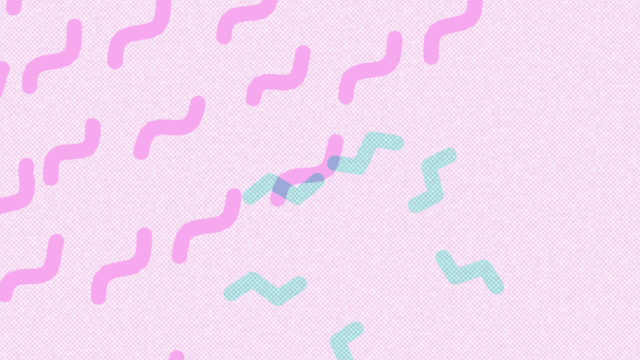
Write a WebGL 1 fragment shader that draws this pattern.

```glsl
precision highp float;

uniform vec2 u_resolution;

// Lengths are fractions of the canvas height
#define DOT_PITCH 0.0130
#define GRAIN_SCALE 90.0
#define EDGE_SOFTNESS 0.0045
#define PINK_CELL 0.28
#define PINK_RADIUS 0.0212
#define PINK_WAVE 0.026
#define TEAL_RADIUS 0.0215
#define TEAL_BEND 0.031
#define TEAL_RING vec3(1.02, 0.305, 0.285)
#define TEAL_COUNT 6

const float TAU = 6.2831853;
const vec3 PAPER = vec3(0.995, 0.950, 0.995);
const vec3 DOT_PINK = vec3(0.945, 0.810, 0.925);
const vec3 STROKE_PINK = vec3(0.965, 0.640, 0.930);
const vec3 STROKE_TEAL = vec3(0.670, 1.000, 0.915);

vec2 hash2(vec2 p) {
  vec3 q = fract(p.xyx * vec3(0.1031, 0.1030, 0.0973));
  q += dot(q, q.yzx + 33.33);
  return fract((q.xx + q.yz) * q.zy);
}

float cornerSlope(vec2 cell, vec2 corner, vec2 f) {
  return dot(hash2(cell + corner) * 2.0 - 1.0, f - corner);
}

float gradientNoise(vec2 p) {
  vec2 cell = floor(p);
  vec2 f = fract(p);
  vec2 u = f * f * f * (f * (f * 6.0 - 15.0) + 10.0);
  float low = mix(cornerSlope(cell, vec2(0.0, 0.0), f), cornerSlope(cell, vec2(1.0, 0.0), f), u.x);
  float high = mix(cornerSlope(cell, vec2(0.0, 1.0), f), cornerSlope(cell, vec2(1.0, 1.0), f), u.x);
  return mix(low, high, u.y);
}

mat2 rotation(float angle) {
  float c = cos(angle);
  float s = sin(angle);
  return mat2(c, s, -s, c);
}

float segmentDistance(vec2 p, vec2 a, vec2 b) {
  vec2 ab = b - a;
  return length(p - a - ab * clamp(dot(p - a, ab) / dot(ab, ab), 0.0, 1.0));
}

// Smooth wave centred on the x axis
float waveDistance(vec2 p, float span, float phase) {
  float d = 10.0;
  vec2 last = vec2(-0.5 * span, PINK_WAVE * sin(phase));
  for (int i = 1; i <= 10; i++) {
    float t = float(i) / 10.0;
    vec2 next = vec2((t - 0.5) * span, PINK_WAVE * sin(phase + 1.1 * TAU * t));
    d = min(d, segmentDistance(p, last, next));
    last = next;
  }
  return d;
}

// Three straight pieces, symmetric about the centre
float zigzagDistance(vec2 p, float span) {
  vec2 bend = vec2(-span / 6.0, TEAL_BEND);
  vec2 tip = vec2(-0.5 * span, 0.0);
  float ends = min(segmentDistance(p, tip, bend), segmentDistance(p, -tip, -bend));
  return min(ends, segmentDistance(p, bend, -bend));
}

// Waves on a tilted, jittered grid, kept left of a slanted border
float pinkDistance(vec2 p) {
  mat2 tilt = rotation(0.35);
  vec2 home = floor(p * tilt / PINK_CELL);
  float d = 10.0;
  for (int j = -1; j <= 1; j++) {
    for (int i = -1; i <= 1; i++) {
      vec2 cell = home + vec2(float(i), float(j));
      vec2 jitter = hash2(cell + 17.0) - 0.5;
      vec2 shape = hash2(cell + 53.0);
      vec2 center = tilt * ((cell + 0.5 + 0.45 * jitter) * PINK_CELL);
      if (center.x < 0.6 + 0.85 * center.y) {
        vec2 q = rotation(-mix(0.58, 0.98, shape.x)) * (p - center);
        d = min(d, waveDistance(q, mix(0.18, 0.23, shape.y), jitter.x * 1.2));
      }
    }
  }
  return d - PINK_RADIUS;
}

// Zigzags scattered around a loose ring
float tealDistance(vec2 p) {
  float d = 10.0;
  for (int i = 0; i < TEAL_COUNT; i++) {
    float n = float(i);
    vec2 place = hash2(vec2(n, 7.0)) - 0.5;
    vec2 shape = hash2(vec2(n, 31.0));
    float around = n * 0.907 - 0.16 + 0.25 * place.x;
    vec2 center = TEAL_RING.xy + (TEAL_RING.z + 0.05 * place.y) * vec2(cos(around), sin(around));
    vec2 q = rotation(-mix(-0.5, 1.15, shape.x)) * (p - center);
    q.y *= shape.y < 0.6 ? -1.0 : 1.0;
    d = min(d, zigzagDistance(q, mix(0.16, 0.20, shape.y)));
  }
  return d - TEAL_RADIUS;
}

float inkMask(float d) {
  return 1.0 - smoothstep(-0.5 * EDGE_SOFTNESS, 0.5 * EDGE_SOFTNESS, d);
}

void main() {
  vec2 p = gl_FragCoord.xy / u_resolution.y;

  // Diagonal halftone broken up by paper grain
  vec2 wave = cos(TAU * p / DOT_PITCH);
  float dots = wave.x * wave.y;
  float grain = gradientNoise(p * GRAIN_SCALE) + 0.5 * gradientNoise(p * GRAIN_SCALE * 0.43 + 9.0);
  float coverage = clamp(0.54 + 0.5 * dots - 0.4 * grain, 0.0, 1.0);
  vec3 color = mix(PAPER, DOT_PINK, coverage);

  // Pink covers the dots, teal multiplies over everything
  float rough = 0.0012 * (dots + grain);
  float pink = inkMask(pinkDistance(p) + rough);
  float teal = inkMask(tealDistance(p) + rough);
  color = mix(color, STROKE_PINK, 0.92 * pink);
  float tealInk = teal * mix(0.82 + 0.22 * dots, 1.1, pink);
  color *= mix(vec3(1.0), STROKE_TEAL, tealInk);

  gl_FragColor = vec4(color, 1.0);
}
```
